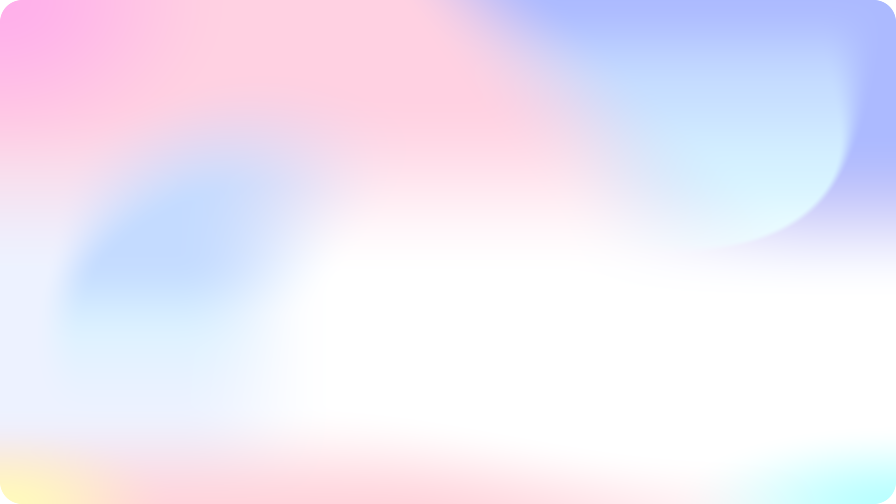
Reproduce this background procedurally as a WebGL 2 fragment shader.

```glsl
#version 300 es
precision highp float;

uniform vec2 u_resolution;
out vec4 fragColor;

const vec2 CANVAS = vec2(16.0 / 9.0, 1.0);
const vec3 WHITE = vec3(1.0);
const vec3 MIST = vec3(0.93, 0.95, 1.0);
const vec3 PINK = vec3(1.0, 0.82, 0.885);
const vec3 MAGENTA = vec3(1.0, 0.69, 0.92);
const vec3 PERIWINKLE = vec3(0.675, 0.73, 1.0);
const vec3 SKY = vec3(0.77, 0.86, 1.0);
const vec3 AQUA = vec3(0.84, 0.95, 1.0);
const vec3 ICE = vec3(0.93, 0.995, 1.0);
const vec3 ROSE = vec3(1.0, 0.835, 0.865);
const vec3 LEMON = vec3(1.0, 0.98, 0.74);
const vec3 CYAN = vec3(0.73, 1.0, 1.0);

// Falling step: 1 below a, 0 above b.
float fade(float a, float b, float x) {
    return 1.0 - smoothstep(a, b, x);
}

// Soft elliptical spot, 1 at its centre and 0 at its radii.
float glow(vec2 p, vec2 center, vec2 radii) {
    return fade(0.0, 1.0, length((p - center) / radii));
}

float roundedBox(vec2 p, vec2 halfSize, float radius) {
    vec2 q = abs(p) - halfSize + radius;
    return length(max(q, 0.0)) + min(max(q.x, q.y), 0.0) - radius;
}

// Coverage of the blue arch: soft round left side, open right and bottom.
float archMask(vec2 p) {
    float soft = mix(0.05, 0.14, smoothstep(0.45, 0.75, p.y));
    float disc = fade(-soft, soft, length(p - vec2(0.532, 0.306)) - 0.42);
    float rightEnd = 0.613 + 0.8 * max(p.y - 0.375, 0.0);
    return disc * fade(0.347, rightEnd, p.x) * smoothstep(0.144, 0.468, p.y);
}

// Coverage of the sail: crisp lower right curve, diffuse elsewhere.
float sailMask(vec2 p) {
    vec2 q = max(vec2(p.x - 1.296, 0.815 - p.y), 0.0) / vec2(0.394, 0.313);
    float d = pow(pow(q.x, 2.6) + pow(q.y, 2.6), 1.0 / 2.6) - 1.0;
    float soft = 0.02 + 0.16 * smoothstep(0.62, 1.0, p.y) + 0.16 * fade(0.9, 1.5, p.x);
    float depth = 1.0 - p.y;
    float left = smoothstep(0.787 + 0.7 * depth, 1.11 + 1.1 * depth, p.x);
    return left * fade(-soft, soft, d);
}

vec3 sailColor(float y) {
    vec3 color = mix(WHITE, ICE, smoothstep(0.45, 0.53, y));
    color = mix(color, AQUA, smoothstep(0.50, 0.67, y));
    color = mix(color, SKY, smoothstep(0.63, 0.87, y));
    return mix(color, PERIWINKLE, smoothstep(0.82, 1.01, y));
}

void main() {
    vec2 p = gl_FragCoord.xy / u_resolution * CANVAS;

    // Pale ground and upper pink field
    vec3 color = mix(MIST, WHITE, smoothstep(0.35, 0.68, p.x));
    color = mix(color, PINK, smoothstep(0.444, 0.815, p.y));
    color = mix(color, MAGENTA, glow(p, vec2(0.0, 1.0), vec2(0.48, 0.36)));

    // Blue arch on the left
    vec3 archColor = mix(AQUA, SKY, smoothstep(0.3, 0.5, p.y));
    color = mix(color, archColor, archMask(p));

    // Periwinkle backdrop and the sail over it
    float backdrop = smoothstep(0.4, 0.74, p.y) * smoothstep(1.1, 1.65, p.x);
    color = mix(color, PERIWINKLE, backdrop);
    color = mix(color, sailColor(p.y), sailMask(p));

    // Warm lower rim and corner glows
    float rimHeight = mix(0.2, 0.1, smoothstep(0.6, 1.4, p.x));
    float rim = fade(-0.03, rimHeight, p.y) * fade(0.75, 1.75, p.x);
    color = mix(color, ROSE, rim * 1.05);
    color = mix(color, LEMON, glow(p, vec2(0.0), vec2(0.36, 0.16)));
    color = mix(color, CYAN, glow(p, vec2(CANVAS.x, 0.0), vec2(0.46, 0.16)));

    // Rounded card corners
    float card = roundedBox(p - 0.5 * CANVAS, 0.5 * CANVAS, 0.044);
    float pixel = 1.0 / u_resolution.y;
    color = mix(color, WHITE, smoothstep(-0.5 * pixel, 0.5 * pixel, card));

    fragColor = vec4(color, 1.0);
}
```
